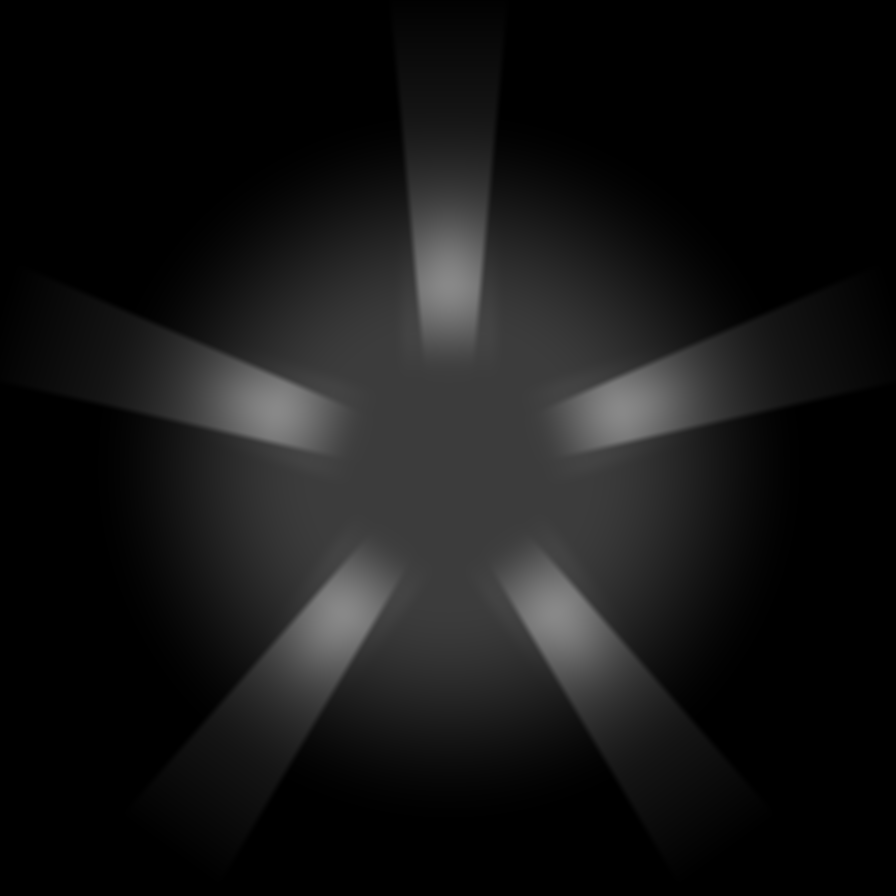
A WebGL 2 fragment shader for this background:

```glsl
#version 300 es
precision highp float;
// Five pale light beams fan out around a soft grey glow on black.
// The plane is folded into equal sectors, so one beam formula serves all;
// each beam is a widening strip with a bright spot near its inner end.

uniform vec2 u_resolution;
out vec4 outColor;

const float TAU = 6.2831853;
const float BEAM_COUNT = 5.0;
const vec2 CENTER = vec2(0.501, 0.479);

const float GLOW_LEVEL = 0.235;
const float GLOW_INNER = 0.15;
const float GLOW_OUTER = 0.405;

const float BEAM_LEVEL = 0.19;
const float BEAM_START = 0.105;
const float BEAM_PEAK = 0.205;
const float BEAM_END = 0.53;
const float BEAM_BASE_WIDTH = 0.017;
const float BEAM_SPREAD = 0.093;
const float EDGE_SOFTNESS = 0.005;

const float HALO_LEVEL = 0.03;
const float HALO_WIDTH = 0.053;

const float SPOT_LEVEL = 0.12;
const float SPOT_DISTANCE = 0.218;
const vec2 SPOT_SIZE = vec2(0.027, 0.043);

// Fold all sectors onto one that points along +y.
vec2 foldSectors(vec2 p) {
    float sector = TAU / BEAM_COUNT;
    float angle = mod(atan(p.x, p.y) + 0.5 * sector, sector) - 0.5 * sector;
    return length(p) * vec2(sin(angle), cos(angle));
}

// Soft-edged strip around the y axis.
float strip(float x, float halfWidth, float softness) {
    return 1.0 - smoothstep(halfWidth - softness, halfWidth + softness, abs(x));
}

float centralGlow(float radius) {
    return GLOW_LEVEL * (1.0 - smoothstep(GLOW_INNER, GLOW_OUTER, radius));
}

float beamLight(vec2 q) {
    // Rise at the inner end and fade along the length.
    float rise = smoothstep(BEAM_START, BEAM_PEAK, q.y);
    float fade = 1.0 - clamp((q.y - BEAM_PEAK) / (BEAM_END - BEAM_PEAK), 0.0, 1.0);
    float halfWidth = BEAM_BASE_WIDTH + BEAM_SPREAD * q.y;
    float core = strip(q.x, halfWidth, EDGE_SOFTNESS);
    float body = BEAM_LEVEL * rise * fade * core;

    // Faint wider halo around the inner end.
    float haloRange = smoothstep(0.09, 0.15, q.y) * (1.0 - smoothstep(0.15, 0.32, q.y));
    float halo = HALO_LEVEL * haloRange * strip(q.x, HALO_WIDTH, 2.0 * EDGE_SOFTNESS);

    // Bright spot inside the beam.
    vec2 d = (q - vec2(0.0, SPOT_DISTANCE)) / SPOT_SIZE;
    float spot = SPOT_LEVEL * exp(-0.5 * dot(d, d)) * core;
    return body + halo + spot;
}

void main() {
    float side = min(u_resolution.x, u_resolution.y);
    vec2 uv = (gl_FragCoord.xy - 0.5 * u_resolution) / side + 0.5;
    vec2 p = uv - CENTER;
    float light = centralGlow(length(p)) + beamLight(foldSectors(p));
    outColor = vec4(vec3(light), 1.0);
}
```
